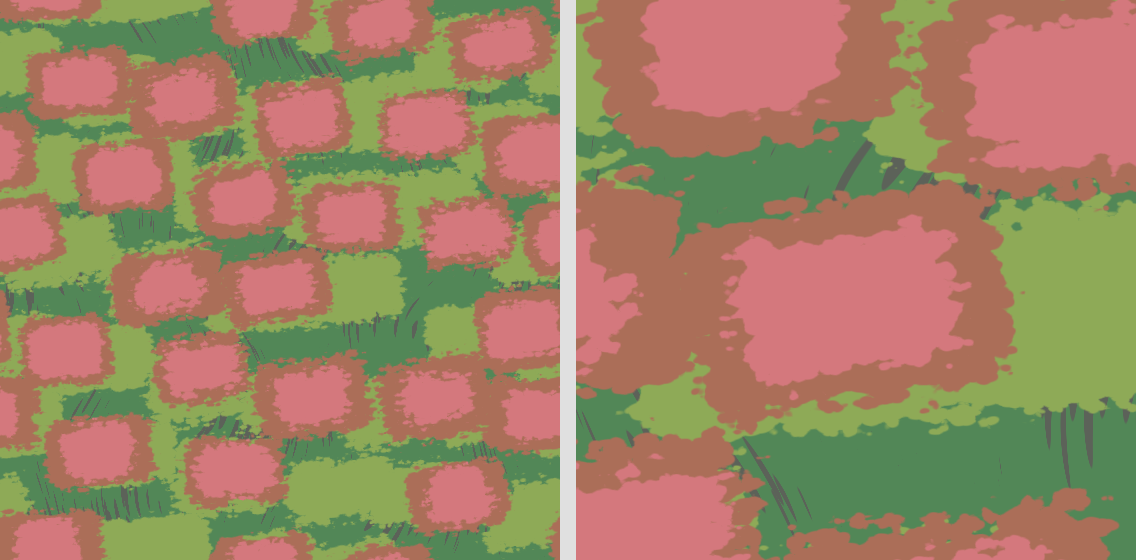
Left, the full canvas; right, a detail of the centre.
A WebGL 2 fragment shader for this pattern:

```glsl
#version 300 es
precision highp float;

uniform vec2 u_resolution;
out vec4 fragColor;

const float TAU = 6.28318;

const vec3 GROUND = vec3(0.32, 0.53, 0.34);
const vec3 BRISTLE = vec3(0.37, 0.35, 0.35);
const vec3 LEAF = vec3(0.555, 0.665, 0.34);
const vec3 CLAY = vec3(0.67, 0.43, 0.345);
const vec3 ROSE = vec3(0.83, 0.47, 0.49);

// Whole-number lattices: canvas units to slanted cells, so the canvas wraps
const mat2 DAB_LATTICE = mat2(5.0, 1.0, 2.0, 6.0);
const mat2 LEAF_LATTICE = mat2(6.0, 1.0, 2.0, 6.0);
const vec2 ORIGIN = vec2(0.589, 0.089);    // keeps dab edges off the border
const vec2 ROSE_HALF = vec2(0.0625, 0.044); // half sizes in canvas units
const vec2 CLAY_HALF = vec2(0.090, 0.064);
const vec2 LEAF_HALF = vec2(0.092, 0.060);
const vec2 JITTER = vec2(0.24, 0.30);      // in cells
const vec2 TILT = vec2(0.03, 0.20);        // least and greatest angle
const float CORNER = 0.030;
const float MISSING = 0.08;                // share of cells left without a dab
const float FRAY_REACH = 0.045;            // depth of the ragged edge
const float SOFTNESS = 0.0012;             // least edge blur, in canvas units
const float DAB_SEED = 11.0;
const float LEAF_SEED = 23.0;

vec3 hash3(vec3 c) {
    uvec3 v = uvec3(ivec3(c)) * 1664525u + 1013904223u;
    for (int i = 0; i < 2; i++) {
        v.x += v.y * v.z;
        v.y += v.z * v.x;
        v.z += v.x * v.y;
        v ^= v >> 16u;
    }
    return vec3(v >> 8u) / 16777216.0;
}

// Distance to the nearest scattered point, wrapping after period cells
float cellular(vec2 p, vec2 period, float seed) {
    vec2 cell = floor(p);
    float nearest = 4.0;
    for (int j = -1; j <= 1; j++) {
        for (int i = -1; i <= 1; i++) {
            vec2 c = cell + vec2(i, j);
            vec2 offset = c + hash3(vec3(mod(c, period), seed)).xy - p;
            nearest = min(nearest, dot(offset, offset));
        }
    }
    return sqrt(nearest);
}

float roundBox(vec2 p, vec2 halfSize) {
    vec2 q = abs(p) - halfSize + CORNER;
    return length(max(q, 0.0)) + min(max(q.x, q.y), 0.0) - CORNER;
}

// Dry brush edge: long streaks, round blobs and fine specks
float fray(vec2 p, float seed) {
    const vec2 period = vec2(512.0);
    float streak = cellular(p * vec2(20.0, 105.0), period, seed) - 0.45;
    float blob = cellular(p * vec2(60.0, 74.0), period, seed + 1.0) - 0.45;
    float speck = cellular(p * vec2(145.0, 180.0), period, seed + 2.0) - 0.45;
    float wobble = sin(p.x * 47.0 + seed) * sin(p.y * 61.0 + seed * 1.7);
    return 0.014 * streak + 0.018 * blob + 0.006 * speck + 0.004 * wobble;
}

// Signed distance to a wrapped lattice of tilted, ragged dabs
float dabs(vec2 uv, mat2 lattice, vec2 halfSize, float placeSeed, float edgeSeed, float missing) {
    mat2 toCanvas = inverse(lattice);
    vec2 halfStep = vec2(0.5 / determinant(lattice));
    vec2 g = lattice * uv;
    float nearest = 1.0;
    for (int j = -1; j <= 1; j++) {
        for (int i = -1; i <= 1; i++) {
            vec2 cell = floor(g) + vec2(i, j);
            // Same id for cells one whole canvas apart; shifted to stay positive
            vec2 id = cell - lattice * floor(toCanvas * cell + halfStep) + 8.0;
            vec3 place = hash3(vec3(id, placeSeed));
            if (fract(place.z * 37.0) < missing) continue;
            vec3 edge = hash3(vec3(id, edgeSeed));

            vec2 p = toCanvas * (g - cell - 0.5 - JITTER * (place.xy - 0.5));
            float angle = mix(TILT.x, TILT.y, place.z);
            float c = cos(angle), s = sin(angle);
            p = mat2(c, -s, s, c) * p;

            float d = roundBox(p, halfSize * mix(vec2(0.88), vec2(1.12), edge.xy));
            if (abs(d) < FRAY_REACH) {
                d += mix(0.65, 1.4, edge.z) * fray(p, floor(edge.z * 4096.0));
            }
            nearest = min(nearest, d);
        }
    }
    return nearest;
}

// Smooth coverage of a signed distance
float cover(float d) {
    float w = clamp(fwidth(d), SOFTNESS, 0.02);
    return 1.0 - smoothstep(-w, w, d);
}

// Thin curved bristle marks that thicken into blotches
float bristles(vec2 uv) {
    float bend = 4.0 * sin(TAU * (2.0 * uv.y + uv.x)) + 2.0 * sin(TAU * (3.0 * uv.x - uv.y));
    float mark = cellular(vec2(uv.x * 100.0 + bend, uv.y * 9.0), vec2(100.0, 9.0), 41.0);
    float patchiness = cellular(uv * 7.0, vec2(7.0), 43.0);
    return cover(mark - 0.46 * smoothstep(0.25, 0.95, patchiness));
}

void main() {
    vec2 uv = gl_FragCoord.xy / u_resolution + ORIGIN;
    vec3 color = mix(GROUND, BRISTLE, 0.8 * bristles(uv));
    color = mix(color, LEAF, cover(dabs(uv, LEAF_LATTICE, LEAF_HALF, LEAF_SEED, 29.0, 0.0)));
    color = mix(color, CLAY, cover(dabs(uv, DAB_LATTICE, CLAY_HALF, DAB_SEED, 13.0, MISSING)));
    color = mix(color, ROSE, cover(dabs(uv, DAB_LATTICE, ROSE_HALF, DAB_SEED, 17.0, MISSING)));
    fragColor = vec4(color, 1.0);
}
```
